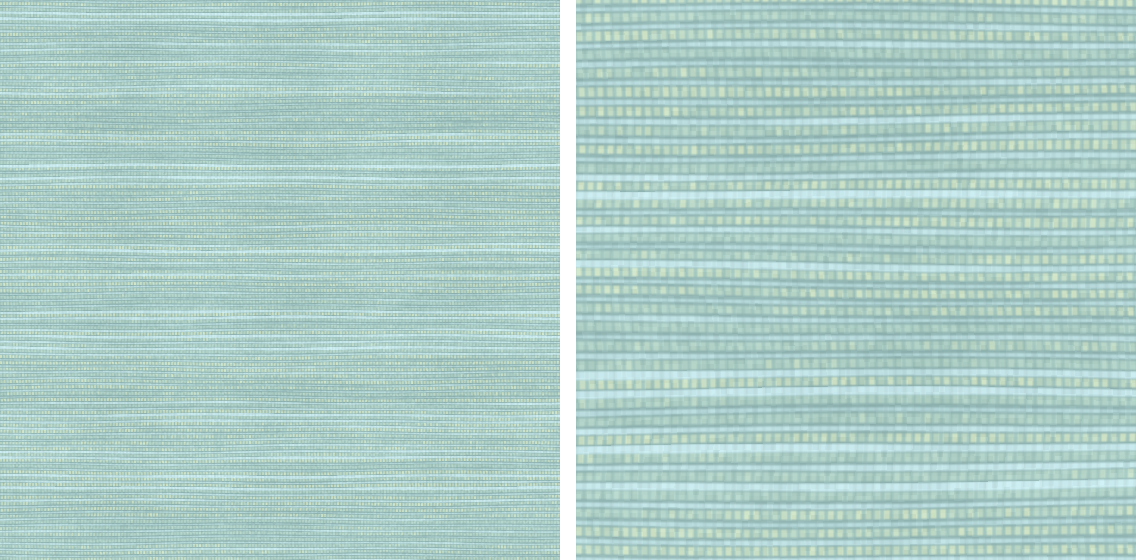
Left, the full canvas; right, a detail of the centre.
A three.js fragment shader for this texture:

```glsl
const float ROWS = 92.0;          // weft repeats up the cloth
const float WARPS = 180.0;        // stitches across the cloth
const float BAND_CENTRE = 0.30;   // stitched band, in units of one row
const float BAND_HALF = 0.23;
const float THREAD_CENTRE = 0.76; // smooth thread, in units of one row
const float THREAD_HALF = 0.12;
const float SLUB = 0.045;         // thickness change along a thread
const float WANDER = 0.13;        // drift of the rows, in rows
const float BOLD_SHARE = 0.17;    // share of rows with a heavy thread
const float EDGE = 0.09;          // edge softness, in rows
const float GRAIN = 0.045;

const vec3 GAP_TEAL = vec3(0.575, 0.715, 0.705);
const vec3 BAND_GREEN = vec3(0.635, 0.775, 0.745);
const vec3 STITCH_GREEN = vec3(0.71, 0.835, 0.79);
const vec3 STITCH_CREAM = vec3(0.81, 0.885, 0.77);
const vec3 THREAD_BLUE = vec3(0.69, 0.83, 0.835);
const vec3 THREAD_PALE = vec3(0.785, 0.915, 0.93);

varying vec2 vUv;

float hash(vec2 p) {
  p = fract(p * vec2(0.1031, 0.1137));
  p += dot(p, p.yx + 33.33);
  return fract((p.x + p.y) * p.x * 47.0 + p.y * 29.0);
}

// Slow variation along one yarn, about -1 to 1
float yarnWave(float x, float seed) {
  float phase = seed * 40.0;
  return 0.5 * sin(x * 9.0 + phase)
       + 0.3 * sin(x * 23.0 + phase * 1.7)
       + 0.2 * sin(x * 61.0 + phase * 2.3);
}

float stripe(float y, float centre, float halfWidth) {
  return 1.0 - smoothstep(halfWidth - EDGE, halfWidth + EDGE, abs(y - centre));
}

void main() {
  // Rows with a slight drift
  float drift = sin(vUv.x * 7.0 + vUv.y * 31.0) + 0.5 * sin(vUv.x * 17.0 - vUv.y * 53.0);
  float rowPos = vUv.y * ROWS + WANDER * drift;
  float row = floor(rowPos);
  float y = fract(rowPos);

  float bandSeed = hash(vec2(row, 3.0));
  float threadSeed = hash(vec2(row, 17.0));
  float boldSeed = hash(vec2(row, 41.0));
  float bandWave = yarnWave(vUv.x, bandSeed);
  float threadWave = yarnWave(vUv.x, threadSeed);

  // Stitched band: upright ticks between warp yarns
  float warpPos = vUv.x * WARPS + 0.2 * sin(vUv.y * 40.0);
  float warp = floor(warpPos);
  float tickSeed = hash(vec2(warp, row + 7.0));
  float tick = 1.0 - smoothstep(0.15, 0.45, abs(fract(warpPos) - 0.5));
  float cream = smoothstep(0.3, 1.0, bandSeed + 0.3 * bandWave + 0.4 * (tickSeed - 0.5));
  vec3 stitch = mix(STITCH_GREEN, STITCH_CREAM, cream);
  vec3 bandColour = mix(BAND_GREEN, stitch, tick * (0.6 + 0.4 * tickSeed));
  float band = stripe(y, BAND_CENTRE, BAND_HALF + 0.03 * bandWave);
  vec3 colour = mix(GAP_TEAL, bandColour, band);

  // Smooth thread: heavy and pale in some rows
  float bold = step(1.0 - BOLD_SHARE, boldSeed);
  float threadHalf = THREAD_HALF + 0.06 * (threadSeed - 0.5) + 0.09 * bold + SLUB * threadWave;
  float pale = clamp(threadSeed * 0.8 + 0.3 * threadWave + 0.6 * bold, 0.0, 1.0);
  vec3 threadColour = mix(THREAD_BLUE, THREAD_PALE, pale);
  threadColour *= 1.0 - 0.035 * (1.0 - tick);
  float thread = stripe(y, THREAD_CENTRE, threadHalf);
  colour = mix(colour, threadColour, thread);

  // Fibre grain and broad uneven tone
  vec2 fibre = floor(vec2(warpPos * 1.5, rowPos * 3.0));
  colour += GRAIN * (hash(fibre + 11.0) - 0.5);
  colour += 0.008 * sin(vUv.y * 38.0 + sin(vUv.x * 5.0)) + 0.006 * sin(vUv.x * 21.0);

  gl_FragColor = vec4(clamp(colour, 0.0, 1.0), 1.0);
}
```
